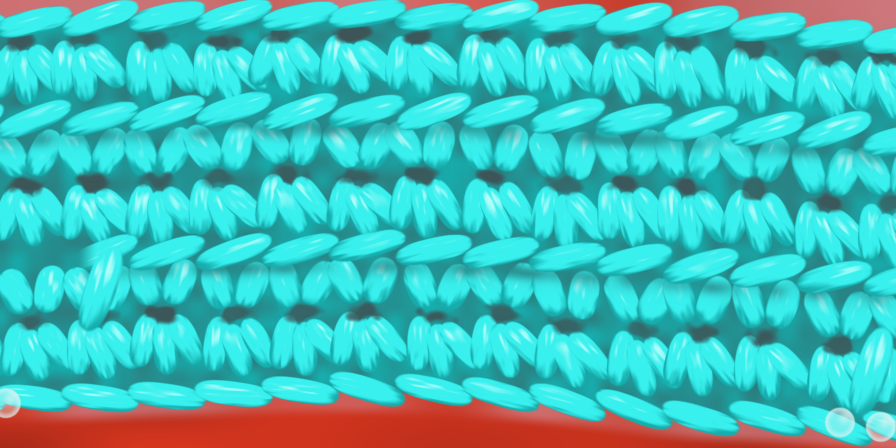
Reproduce this texture procedurally as a Shadertoy shader.

```glsl
// Turquoise crochet band: three courses of fanned stitches between twisted ridges, on red.

const vec3 YARN  = vec3(0.22, 0.94, 0.93);
const vec3 SHADE = vec3(0.09, 0.68, 0.68);
const vec3 GLOW  = vec3(0.70, 0.99, 0.98);
const vec3 GAP   = vec3(0.24, 0.33, 0.34);
const vec3 CLOTH = vec3(0.76, 0.19, 0.11);
const vec3 PINK  = vec3(0.82, 0.59, 0.65);

// Lengths are fractions of the canvas height; x runs from 0 to 2.
const float PITCH = 0.149;
const int COURSES = 3;
const float GAP_Y[3] = float[3](0.920, 0.610, 0.307);
const float PHASE[3] = float[3](0.045, 0.055, 0.076);
const int RIDGES = 4;
const float RIDGE_Y[4] = float[4](0.969, 0.753, 0.450, 0.130);
const float RIDGE_SLOPE[4] = float[4](0.20, 0.30, 0.30, -0.22);
const vec2 FAN_SIZE   = vec2(0.064, 0.030);
const vec2 PUFF_SIZE  = vec2(0.056, 0.036);
const vec2 RIDGE_SIZE = vec2(0.092, 0.029);
const vec2 GAP_SIZE   = vec2(0.040, 0.021);
const float BEAD_RADIUS = 0.034;
const vec2 BEADS[3] = vec2[3](vec2(1.875, 0.057), vec2(1.966, 0.047), vec2(0.013, 0.100));
const vec2 TURNS[2] = vec2[2](vec2(0.225, 0.370), vec2(1.945, 0.250));

float hash(vec2 p) {
    vec3 q = fract(vec3(p.xyx) * 0.1031);
    q += dot(q, q.yzx + 33.33);
    return fract((q.x + q.y) * q.z);
}

float noise(vec2 p) {
    vec2 i = floor(p), f = fract(p);
    f = f * f * (3.0 - 2.0 * f);
    return mix(mix(hash(i), hash(i + vec2(1, 0)), f.x),
               mix(hash(i + vec2(0, 1)), hash(i + vec2(1, 1)), f.x), f.y);
}

// Sag and tilt of the band.
vec2 toFabric(vec2 p) {
    float sag = 0.035 * (p.x - 0.85) * (p.x - 0.85);
    float tilt = 0.042 * smoothstep(0.8, 1.6, p.x) * (1.0 - p.y);
    return p + vec2(0.0, sag + tilt + 0.008 * (noise(p * 4.0) - 0.5));
}

// Paints one rounded, fibrous length of yarn.
void layStrand(inout vec3 col, vec2 p, vec2 centre, float angle, vec2 size, float seed) {
    vec2 q = p - centre;
    vec2 axis = vec2(cos(angle), sin(angle));
    vec2 d = vec2(dot(q, axis), dot(q, vec2(-axis.y, axis.x))) / size;
    float h = 1.0 - d.y * d.y - d.x * d.x * mix(d.x * d.x, 1.0, 0.4);
    if (h <= 0.0) return;
    float fibre = noise(vec2(d.x * 1.8 + d.y, d.y * 4.5 - d.x) + seed * 91.0);
    float light = 0.66 * sqrt(h) + 0.16 * clamp(q.y / size.y, -1.0, 1.0)
                + 0.36 * (fibre - 0.5) + 0.12 * (seed - 0.5);
    vec3 yarn = mix(SHADE, YARN, smoothstep(0.12, 0.48, light));
    yarn = mix(yarn, GLOW, smoothstep(0.66, 0.94, light));
    col = mix(col, yarn, smoothstep(0.0, 0.28, h));
}

// One course: puffs above each gap, a fan of three strands below it.
void layCourse(inout vec3 col, vec2 f, int row) {
    float cell = floor((f.x - PHASE[row]) / PITCH + 0.5);
    for (int c = -1; c <= 1; c++) {
        vec2 id = vec2(cell + float(c) + 20.0, float(row) * 17.0 + 3.0);
        vec2 wobble = vec2(hash(id), hash(id + 7.3)) - 0.5;
        vec2 gap = vec2(PHASE[row] + (cell + float(c)) * PITCH, GAP_Y[row]) + wobble * vec2(0.024, 0.018);
        if (row > 0) for (int i = -1; i <= 1; i += 2) {
            float s = float(i), seed = hash(id + s * 2.7);
            layStrand(col, f, gap + vec2(s * 0.038, 0.068),
                      -1.571 - s * 0.42 + 0.4 * (seed - 0.4), PUFF_SIZE, seed);
        }
        for (int i = -1; i <= 1; i++) {
            float s = float(i), seed = hash(id + s * 5.1 + 11.0);
            layStrand(col, f, gap + vec2(s * 0.047 + 0.006, -0.078 + 0.016 * abs(s)),
                      -1.571 + 0.42 * s + 0.22 + 0.4 * (seed - 0.5), FAN_SIZE, seed);
        }
        float ragged = length((f - gap) / GAP_SIZE) + 0.9 * (noise(f * 45.0) - 0.5);
        float depth = 0.65 + 0.35 * hash(id + 4.4);
        col = mix(col, GAP, depth * (1.0 - smoothstep(0.5, 1.15, ragged)));
    }
}

// One twisted ridge of slanted, overlapping strands with a shadow under it.
void layRidge(inout vec3 col, vec2 f, int k) {
    float start = k == 2 ? smoothstep(0.17, 0.22, f.x) : 1.0;
    if (start <= 0.0) return;
    vec3 under = col;
    float below = (f.y - RIDGE_Y[k] + 0.038) / 0.022;
    if (k == 1 || k == 2) col = mix(col, mix(SHADE, GAP, 0.45), exp(-below * below) * noise(f * vec2(22.0, 30.0)));
    float cell = floor(f.x / PITCH);
    for (int c = -1; c <= 1; c++) {
        vec2 id = vec2(cell + float(c) + 40.0, float(k) * 13.0 + 60.0);
        float seed = hash(id);
        vec2 centre = vec2((cell + float(c) + 0.5) * PITCH, RIDGE_Y[k] + 0.012 * (hash(id + 3.1) - 0.5));
        layStrand(col, f, centre, RIDGE_SLOPE[k] + 0.16 * (seed - 0.5), RIDGE_SIZE, seed);
    }
    col = mix(under, col, start);
}

void mainImage(out vec4 fragColor, in vec2 fragCoord) {
    vec2 p = fragCoord / iResolution.y;
    p.x *= 2.0 * iResolution.y / iResolution.x;
    vec2 f = toFabric(p);

    // Red cloth with a pale reflection along the lower edge
    vec3 col = CLOTH * (0.88 + 0.24 * noise(p * vec2(3.0, 9.0)));
    col = mix(col, PINK, 0.7 * smoothstep(0.065, 0.10, f.y) * noise(p * vec2(5.0, 2.0)));

    // Shaded ground between the strands
    float band = smoothstep(0.12, 0.13, f.y) * (1.0 - smoothstep(0.965, 0.975, f.y));
    col = mix(col, mix(SHADE, GAP, 0.55 * noise(f * 25.0)), band);

    for (int row = COURSES - 1; row >= 0; row--) layCourse(col, f, row);
    for (int k = 0; k < RIDGES; k++) layRidge(col, f, k);
    for (int i = 0; i < 2; i++)
        layStrand(col, f, TURNS[i], 1.25, vec2(0.105, 0.038), 0.7);

    // Clear beads at the lower corners
    for (int i = 0; i < 3; i++) {
        vec2 q = (p - BEADS[i]) / BEAD_RADIUS;
        float r = length(q);
        float glass = 0.35 + 0.4 * smoothstep(0.5, 0.95, r) + 0.4 * exp(-6.0 * dot(q - 0.3, q - 0.3));
        col = mix(col, vec3(0.86, 0.95, 0.95), min(glass, 1.0) * (1.0 - smoothstep(0.9, 1.05, r)));
    }
    fragColor = vec4(col, 1.0);
}
```
